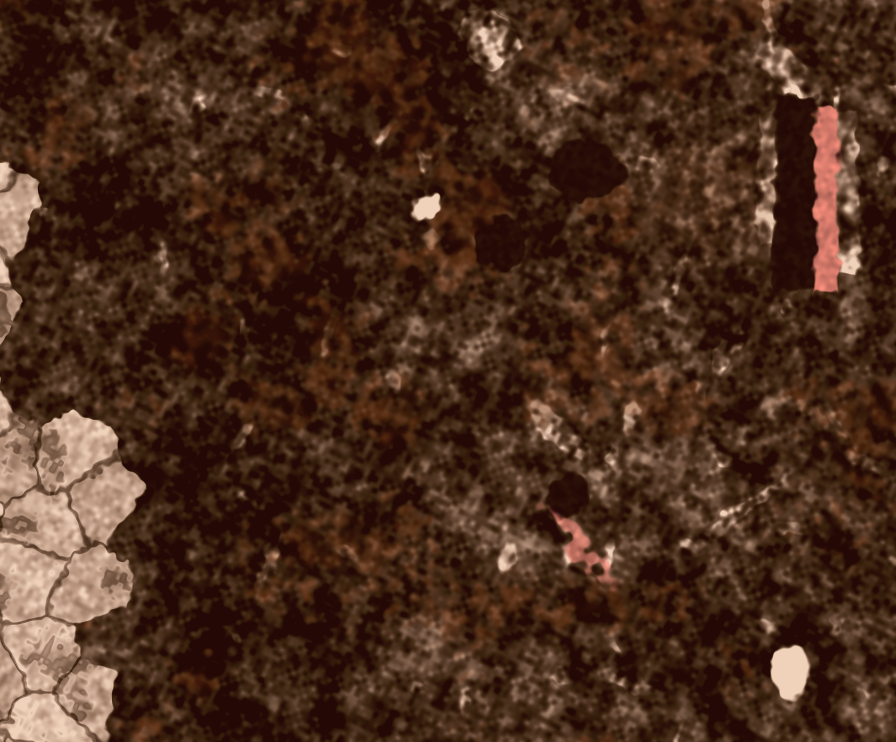
A Shadertoy shader for this texture:

```glsl
// Thin section of a dark volcanic rock: mottled brown groundmass, pale laths,
// a border of blocky crystals on the left and a pink banded crystal at right.
// A single tone value is built from noise and masks, then mapped by a colour ramp.

const vec3 OXIDE = vec3(0.14, 0.03, 0.02);
const vec3 BROWN = vec3(0.22, 0.13, 0.05);
const vec3 TAUPE = vec3(0.33, 0.22, 0.15);
const vec3 DUST  = vec3(0.50, 0.38, 0.30);
const vec3 BEIGE = vec3(0.73, 0.59, 0.50);
const vec3 CREAM = vec3(0.94, 0.82, 0.73);
const vec3 PINK  = vec3(0.86, 0.49, 0.43);
const vec3 RUST  = vec3(0.42, 0.19, 0.06);

const float MATRIX_TONE  = 0.98;   // ramp position of the groundmass
const float CRYSTAL_TONE = 4.35;   // ramp position of the left border
const float BLOCK_SIZE   = 0.085;  // size of the border crystals
const float LATH_CELL    = 0.10;   // spacing of the scattered laths
const float SOFTNESS     = 0.003;  // optical blur of the edges

float hash(vec2 p) {
    vec3 q = fract(vec3(p.xyx) * 0.1031);
    q += dot(q, q.yzx + 33.33);
    return fract((q.x + q.y) * q.z);
}

vec2 hash2(vec2 p) { return vec2(hash(p + 17.3), hash(p + 71.9)); }

// Value noise, centred on zero
float noise(vec2 p) {
    vec2 i = floor(p), f = fract(p);
    f = f * f * (3.0 - 2.0 * f);
    float low = mix(hash(i), hash(i + vec2(1, 0)), f.x);
    float high = mix(hash(i + vec2(0, 1)), hash(i + vec2(1, 1)), f.x);
    return mix(low, high, f.y) - 0.5;
}

vec2 turn(vec2 p, float a) {
    float c = cos(a), s = sin(a);
    return vec2(c * p.x + s * p.y, c * p.y - s * p.x);
}

// Soft ellipse and soft upright bar, both 1 inside and 0 outside
float blob(vec2 p, vec2 centre, vec2 radius, float angle) {
    float d = length(turn(p - centre, angle) / radius) - 1.0;
    float soft = SOFTNESS / min(radius.x, radius.y);
    return 1.0 - smoothstep(-soft, soft, d);
}

float bar(vec2 p, vec2 centre, vec2 halfSize) {
    vec2 d = abs(p - centre) - halfSize;
    return 1.0 - smoothstep(-SOFTNESS, SOFTNESS, max(d.x, d.y));
}

// Blocky border: x = coverage, y = dark joints, z = random shade of the block
vec3 border(vec2 p) {
    vec2 g = p / BLOCK_SIZE, base = floor(g);
    float inside = 9.0, second = 9.0, outside = 9.0, shade = 0.0;
    for (int j = -1; j <= 1; j++)
    for (int i = -1; i <= 1; i++) {
        vec2 id = base + vec2(i, j);
        vec2 site = id + 0.1 + 0.8 * hash2(id);
        float d = length(site - g), y = site.y * BLOCK_SIZE;
        float reach = mix(0.135, 0.012, smoothstep(0.38, 0.53, y));
        reach -= 0.3 * smoothstep(0.72, 0.80, y);
        if (site.x * BLOCK_SIZE > reach) outside = min(outside, d);
        else if (d < inside) { second = inside; inside = d; shade = hash(id + 5.0); }
        else second = min(second, d);
    }
    float joint = 1.0 - smoothstep(0.02, 0.09, second - inside);
    return vec3(smoothstep(-0.04, 0.04, outside - inside), joint, shade);
}

// Scattered pale needles, mostly falling to the right or standing upright
float laths(vec2 p) {
    vec2 base = floor(p / LATH_CELL);
    float sum = 0.0;
    for (int j = -1; j <= 1; j++)
    for (int i = -1; i <= 1; i++) {
        vec2 id = base + vec2(i, j), r = hash2(id + 40.0), s = hash2(id + 90.0);
        vec2 centre = (id + 0.1 + 0.8 * r) * LATH_CELL;
        float present = step(hash(id + 3.0), mix(0.3, 0.7, centre.x));
        float angle = (s.x < 0.6 ? -0.65 : 1.4) + 0.9 * (r.y - 0.5);
        vec2 radius = vec2(mix(0.012, 0.052, s.y * s.y), mix(0.005, 0.012, r.x));
        sum = max(sum, present * (0.5 + 0.5 * s.x) * blob(p, centre, radius, angle));
    }
    return sum;
}

vec3 ramp(float t) {
    vec3 c = mix(OXIDE, BROWN, clamp(t, 0.0, 1.0));
    c = mix(c, TAUPE, clamp(t - 1.0, 0.0, 1.0));
    c = mix(c, DUST, clamp(t - 2.0, 0.0, 1.0));
    c = mix(c, BEIGE, clamp(t - 3.0, 0.0, 1.0));
    return mix(c, CREAM, clamp(t - 4.0, 0.0, 1.0));
}

void mainImage(out vec4 fragColor, in vec2 fragCoord) {
    vec2 p = fragCoord / iResolution.y;
    vec2 ragged = p + 0.012 * vec2(noise(p * 45.0), noise(p * 45.0 + 31.0))
                    + 0.008 * vec2(noise(p * 110.0), noise(p * 110.0 + 57.0));

    // Groundmass: clouds, clots and grains, with a diagonal fabric at lower right
    float clouds = noise(p * 7.0 + 4.0), clots = noise(p * 27.0 + 9.0);
    float fine = noise(turn(p, 0.5) * 72.0), grain = noise(turn(p, 1.1) * 145.0);
    float fabric = noise(turn(p, -0.75) * vec2(11.0, 42.0));
    float right = smoothstep(0.5, 0.8, p.x);
    float tone = MATRIX_TONE + 1.6 * clouds + 1.8 * clots + 2.3 * fine + 2.0 * grain;
    tone += right * (0.2 + 1.6 * fabric * smoothstep(0.7, 0.3, p.y));
    tone -= 0.3 * blob(ragged, vec2(0.36, 0.35), vec2(0.18, 0.4), 0.0);

    // Pale laths, a long streak and a few felted patches
    float needle = laths(ragged);
    needle = max(needle, blob(ragged, vec2(1.0, 0.31), vec2(0.08, 0.009), 0.65));
    needle = max(needle, blob(ragged, vec2(0.755, 0.42), vec2(0.06, 0.018), -0.7));
    needle = max(needle, blob(ragged, vec2(0.66, 0.95), vec2(0.038, 0.045), 0.4));
    tone += needle * (1.75 + 2.2 * fine + 1.5 * grain);

    // Round opaque grains
    float opaque = blob(ragged, vec2(0.79, 0.77), vec2(0.048, 0.042), 0.0);
    opaque = max(opaque, blob(ragged, vec2(0.765, 0.33), vec2(0.03, 0.032), 0.0));
    opaque = max(opaque, blob(ragged, vec2(0.675, 0.67), vec2(0.035), 0.0));

    // Banded crystal: pale fringes, dark core, pink rim
    float fringe = max(bar(ragged, vec2(1.142, 0.74), vec2(0.014, 0.11)),
                       bar(ragged, vec2(1.032, 0.76), vec2(0.011, 0.09)));
    fringe = max(fringe, blob(ragged, vec2(1.065, 0.90), vec2(0.055, 0.025), -0.8));
    tone += fringe * (1.6 + 3.0 * fine);
    opaque = max(opaque, bar(ragged, vec2(1.072, 0.74), vec2(0.027, 0.13)));
    tone = mix(tone, 0.15 + 0.6 * grain, opaque);

    // Border crystals and bright voids
    vec3 block = border(ragged);
    float face = CRYSTAL_TONE + 0.8 * (block.z - 0.5) + 0.9 * fine + 1.1 * grain;
    face -= 1.7 * block.y + 1.6 * smoothstep(0.22, 0.4, clots + 0.4 * grain);
    tone = mix(tone, face, block.x);
    float gap = blob(ragged, vec2(1.066, 0.096), vec2(0.027, 0.038), 0.1);
    gap = max(gap, blob(ragged, vec2(0.575, 0.72), vec2(0.021, 0.017), 0.5));
    tone = mix(tone, 5.0, gap);

    // Colour, then rust stains and pink mineral
    vec3 colour = ramp(tone);
    float stain = smoothstep(0.12, 0.4, noise(p * 11.0 + 60.0) + 0.5 * fine);
    stain = max(stain, 0.6 * smoothstep(0.14, 0.0, length(p - vec2(0.95, 0.74))));
    stain *= (1.0 - block.x) * (1.0 - opaque) * (1.0 - gap);
    colour = mix(colour, RUST * (0.75 + 0.9 * fine), 0.4 * stain);
    float pink = bar(ragged, vec2(1.115, 0.73), vec2(0.015, 0.125));
    float flecks = blob(ragged, vec2(0.775, 0.265), vec2(0.075, 0.018), -0.8);
    pink = max(pink, 0.75 * flecks * smoothstep(-0.15, 0.15, fine + 0.5 * clots));
    colour = mix(colour, PINK * (0.98 + 0.25 * grain + 0.2 * fine), pink);
    fragColor = vec4(clamp(colour, 0.0, 1.0), 1.0);
}
```
